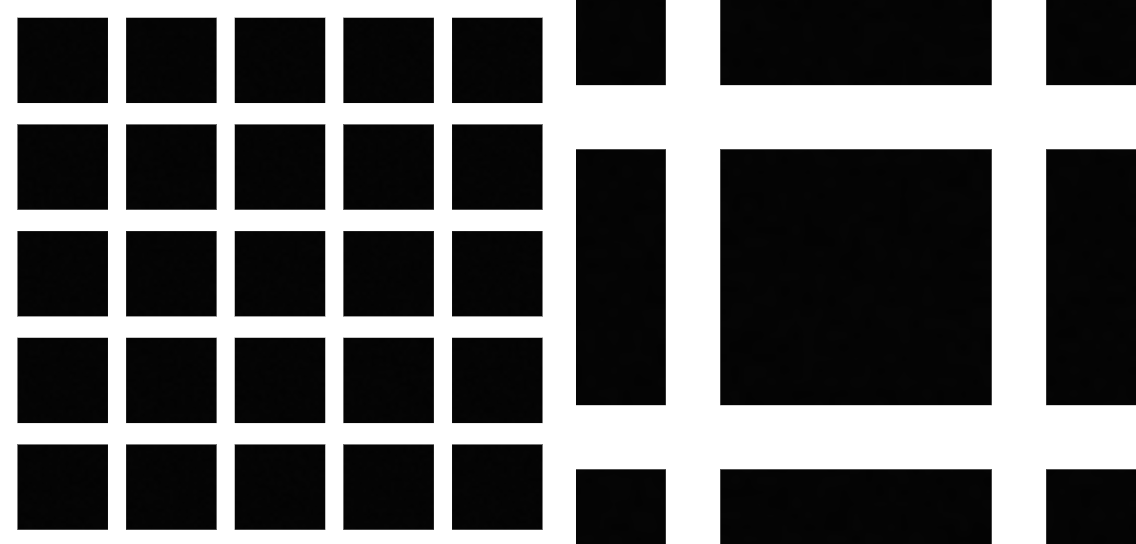
Left, the full canvas; right, a detail of the centre.
This pattern is drawn by a Shadertoy shader. Its source:

```glsl
// Five by five grid of black rectangles separated by white bars, with faint mottling in the black.

float hash(vec2 p) {
    return fract(sin(dot(p, vec2(127.1, 311.7))) * 43758.5453);
}

float valueNoise(vec2 p) {
    vec2 i = floor(p), f = fract(p);
    f = f * f * (3.0 - 2.0 * f);
    return mix(mix(hash(i), hash(i + vec2(1, 0)), f.x),
               mix(hash(i + vec2(0, 1)), hash(i + vec2(1, 1)), f.x), f.y);
}

float boxDistance(vec2 p, vec2 halfSize) {
    vec2 d = abs(p) - halfSize;
    return length(max(d, 0.0)) + min(max(d.x, d.y), 0.0);
}

void mainImage(out vec4 fragColor, in vec2 fragCoord) {
    vec2 uv = fragCoord / iResolution.xy;

    // Nearest of the 25 cells, leaving the outer margin empty
    vec2 pitch = vec2(0.194, 0.1961);
    vec2 fromCenter = uv - vec2(0.5, 0.4968);
    vec2 cell = clamp(round(fromCenter / pitch), -2.0, 2.0);
    vec2 local = fromCenter - cell * pitch;

    // Rectangle coverage, with an edge one pixel wide
    float d = boxDistance(local * iResolution.xy, vec2(0.0808, 0.0784) * iResolution.xy);
    float block = clamp(0.5 - d, 0.0, 1.0);

    // Barely visible unevenness, different in every block
    float mottle = valueNoise(local * 140.0 + cell * 37.0) - 0.5;
    vec3 black = vec3(0.016 + 0.008 * mottle);

    fragColor = vec4(mix(vec3(1.0), black, block), 1.0);
}
```
